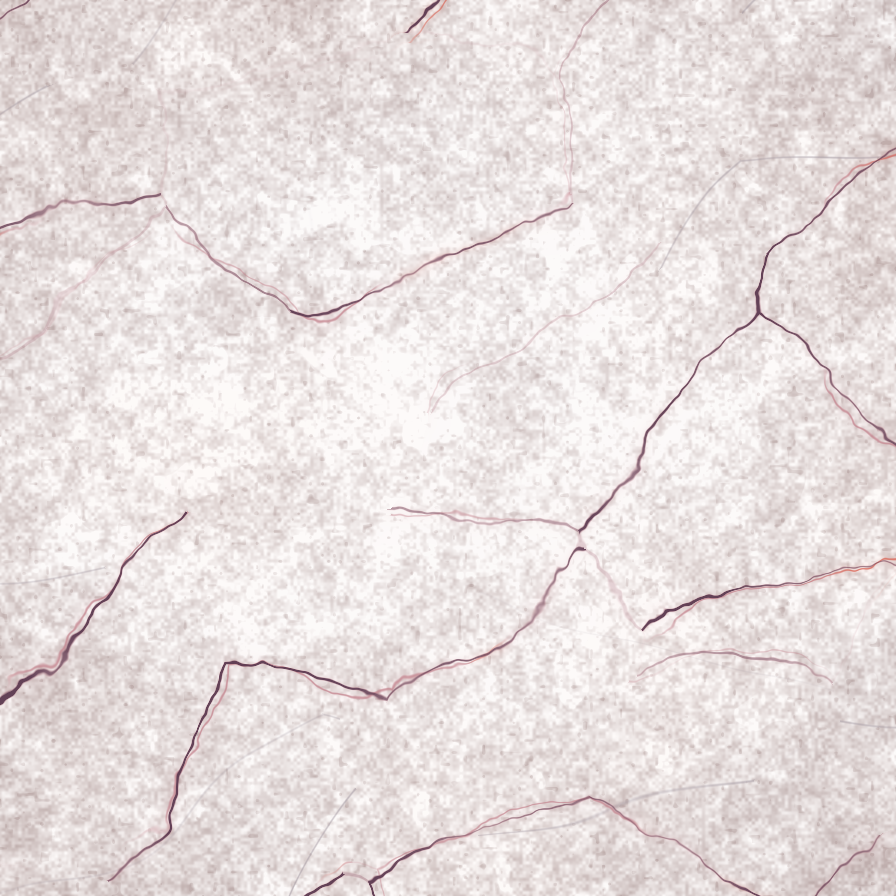
Give the GLSL for this texture, as a WebGL 1 fragment shader.

```glsl
precision highp float;
// Pale polished marble with jagged plum and rose veins running up to the right.

uniform vec2 u_resolution;

#define LIGHT vec3(0.965, 0.948, 0.945)
#define SHADE vec3(0.80, 0.745, 0.74)
#define PLUM vec3(0.34, 0.21, 0.30)
#define ROSE vec3(0.77, 0.52, 0.56)
#define RUST vec3(0.85, 0.38, 0.32)
#define SLATE vec3(0.62, 0.58, 0.62)
#define VEIN_CELLS 4.0
#define VEIN_WIDTH 0.0018
#define VEIN_TILT 0.5
#define JAG 0.007
#define GRAIN 0.75
#define VIGNETTE 1.25

float hash(vec2 p) {
  vec3 h = fract(p.xyx * 0.1031);
  h += dot(h, h.yzx + 33.33);
  return fract((h.x + h.y) * h.z);
}

vec2 hash2(vec2 p) {
  return vec2(hash(p), hash(p + 71.7));
}

float noise(vec2 p) {
  vec2 cell = floor(p), f = fract(p);
  f = f * f * (3.0 - 2.0 * f);
  return mix(mix(hash(cell), hash(cell + vec2(1, 0)), f.x),
             mix(hash(cell + vec2(0, 1)), hash(cell + vec2(1, 1)), f.x), f.y);
}

float fbm(vec2 p) {
  float sum = 0.0, amp = 0.5;
  for (int i = 0; i < 4; i++) {
    sum += amp * noise(p);
    p = p * 2.03 + 17.3;
    amp *= 0.5;
  }
  return sum / 0.9375;
}

vec2 wobble(vec2 p, float freq) {
  return vec2(noise(p * freq + 5.3), noise(p * freq + 47.9)) - 0.5;
}

// Voronoi borders, each with its own strength: x is the core, y the soft halo.
vec2 veins(vec2 p, float cells, float seed, float width, float keep) {
  float c = cos(VEIN_TILT), s = sin(VEIN_TILT);
  vec2 stretch = cells * vec2(0.75, 1.15);
  vec2 q = vec2(c * p.x + s * p.y, c * p.y - s * p.x) * stretch + seed;
  vec2 base = floor(q), nearId = base, nearVec = vec2(0.0);
  float nearest = 9.0;
  for (int j = -1; j <= 1; j++) {
    for (int i = -1; i <= 1; i++) {
      vec2 id = base + vec2(i, j);
      vec2 toSite = id + hash2(id) - q;
      float d2 = dot(toSite, toSite);
      if (d2 < nearest) { nearest = d2; nearId = id; nearVec = toSite; }
    }
  }
  float px = 1.0 / min(u_resolution.x, u_resolution.y);
  vec2 ink = vec2(0.0);
  for (int j = -2; j <= 2; j++) {
    for (int i = -2; i <= 2; i++) {
      vec2 id = nearId + vec2(i, j);
      vec2 span = id + hash2(id) - q - nearVec;
      if (dot(span, span) > 0.0001) {
        vec2 normal = normalize(span);
        float d = dot(nearVec + 0.5 * span, normal) / length(normal * stretch);
        // Borders along the tilt are kept more often than those across it.
        float chance = 0.65 * hash(nearId + id + 13.1) + 0.35 * abs(normal.y);
        float strength = smoothstep(1.0 - keep, 1.25 - keep, chance);
        float core = 1.0 - smoothstep(width - px, width + px, d);
        ink = max(ink, strength * vec2(core, exp(-d / 0.005)));
      }
    }
  }
  return ink;
}

void main() {
  vec2 p = gl_FragCoord.xy / min(u_resolution.x, u_resolution.y);
  vec2 fromCentre = gl_FragCoord.xy / u_resolution - 0.5;

  // Stone: bright centre, clouds, fine grain, pores and pale shell flecks.
  float tone = 0.07 + VIGNETTE * dot(fromCentre, fromCentre);
  tone += 0.7 * (fbm(p * 9.0) - 0.5);
  tone += GRAIN * (noise(p * 270.0) - 0.5);
  tone += 0.8 * GRAIN * (noise(p * 95.0 + 31.0) - 0.5);
  tone += 0.45 * smoothstep(0.80, 0.95, noise(p * 150.0 + 9.0));
  vec2 flecked = p + 0.03 * wobble(p, 38.0);
  float fleck = smoothstep(0.70, 0.80, noise(flecked * 30.0 + 3.0));
  tone -= 0.28 * fleck;
  vec3 colour = mix(LIGHT, SHADE, clamp(tone, -0.15, 1.3));
  colour += vec3(0.012, 0.0, -0.008) * (fbm(p * 4.0 + 60.0) - 0.4);

  // Wandering and jagged paths; the braid strays from the main strand.
  vec2 path = p + 0.10 * wobble(p, 5.0) + 0.024 * wobble(p, 17.0);
  path += JAG * wobble(p, 65.0) + 0.4 * JAG * wobble(p, 130.0);
  vec2 strayed = path + 0.035 * wobble(p + 3.7, 14.0);
  float patches = smoothstep(0.42, 0.62, noise(p * 6.0 + 21.0));
  float flow = 0.55 + 0.65 * noise(p * 13.0 + 80.0);

  vec2 hair = veins(p + 0.08 * wobble(p, 6.0), 3.4, 61.0, 0.0010, 0.38);
  vec2 braid = veins(strayed, VEIN_CELLS, 23.0, 0.0012, 0.60) * patches;
  vec2 strand = veins(path, VEIN_CELLS, 23.0, VEIN_WIDTH * flow, 0.60);

  // Lay the veins over the stone, faintest first.
  colour = mix(colour, SLATE, 0.55 * hair.x * flow);
  float rusty = smoothstep(0.66, 0.80, noise(p * 11.0 + 44.0));
  vec3 blush = mix(ROSE, RUST, rusty);
  colour = mix(colour, blush, 0.14 * max(strand.y, braid.y));
  colour = mix(colour, blush, 0.75 * braid.x);
  float core = clamp(strand.x * flow, 0.0, 0.95);
  colour = mix(colour, mix(ROSE, PLUM, core), core);

  gl_FragColor = vec4(clamp(colour, 0.0, 1.0), 1.0);
}
```
